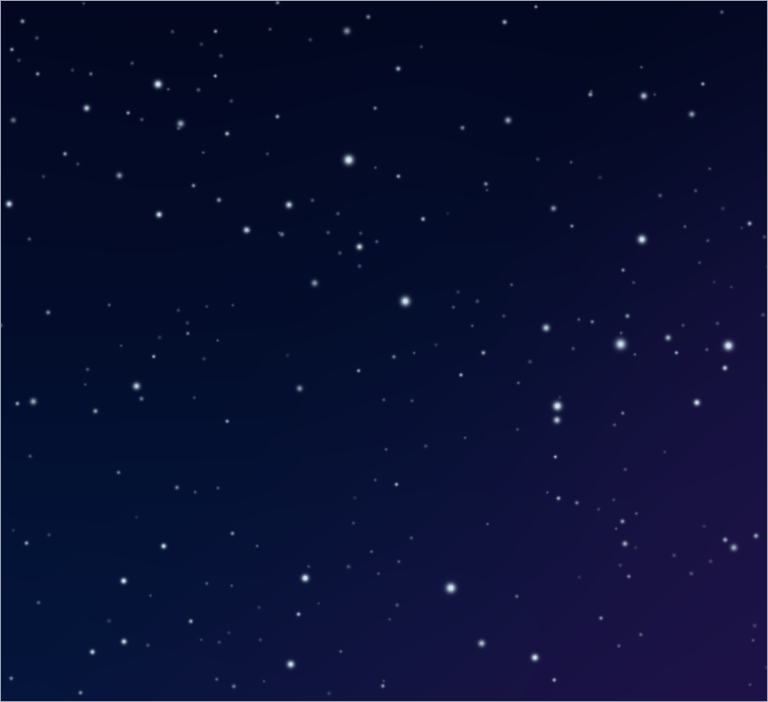
Reproduce this texture procedurally as a Shadertoy shader.

```glsl
// Clear night sky: a deep navy gradient that turns violet at the lower right,
// strewn with soft round stars. Each star size is one rotated, jittered grid;
// gradient noise clouds the sky and gathers the faint stars into groups.

const vec3 SKY_TOP = vec3(0.012, 0.028, 0.125);
const vec3 SKY_BOTTOM = vec3(0.014, 0.083, 0.230);
const vec3 SKY_VIOLET = vec3(0.112, 0.070, 0.272);
const vec3 STAR_COLOR = vec3(0.80, 0.88, 0.93);
const vec3 FRAME_COLOR = vec3(0.62, 0.64, 0.70);
const float FRAME_WIDTH = 0.0014;
const float CLOUD_SCALE = 2.6;
const float CLOUD_AMOUNT = 0.10;
const float GROUP_SCALE = 5.0;

// Star layers: cells per height, share of cells filled, radius, brightness
const int LAYERS = 4;
const vec4 LAYER[LAYERS] = vec4[LAYERS](
    vec4( 7.0, 0.16, 0.0062, 1.15),
    vec4(11.0, 0.20, 0.0043, 1.00),
    vec4(16.0, 0.21, 0.0029, 0.72),
    vec4(24.0, 0.25, 0.0025, 0.34));

// Integer hash: three values in 0..1 for a cell and a seed
vec3 hash3(vec2 cell, int seed) {
    uvec3 v = uvec3(ivec3(ivec2(cell), seed)) * 1664525u + 1013904223u;
    v.x += v.y * v.z; v.y += v.z * v.x; v.z += v.x * v.y;
    v ^= v >> 16u;
    v.x += v.y * v.z; v.y += v.z * v.x; v.z += v.x * v.y;
    return vec3(v >> 8u) / 16777216.0;
}

vec2 gradientAt(vec2 cell) {
    float angle = 6.2832 * hash3(cell, 91).x;
    return vec2(cos(angle), sin(angle));
}

// Gradient noise, about -0.7 to 0.7
float gradientNoise(vec2 p) {
    vec2 i = floor(p), f = fract(p);
    vec2 u = f * f * f * (f * (f * 6.0 - 15.0) + 10.0);
    vec2 e = vec2(1.0, 0.0);
    float a = dot(gradientAt(i), f);
    float b = dot(gradientAt(i + e.xy), f - e.xy);
    float c = dot(gradientAt(i + e.yx), f - e.yx);
    float d = dot(gradientAt(i + e.xx), f - e.xx);
    return mix(mix(a, b, u.x), mix(c, d, u.x), u.y);
}

mat2 rotation(float angle) {
    float c = cos(angle), s = sin(angle);
    return mat2(c, s, -s, c);
}

// Sky: vertical navy ramp with a violet glow toward the lower right
vec3 skyColor(vec2 uv, vec2 p) {
    float cloud = CLOUD_AMOUNT * gradientNoise(p * CLOUD_SCALE);
    vec3 navy = mix(SKY_BOTTOM, SKY_TOP, clamp(uv.y + cloud, 0.0, 1.0));
    float violet = smoothstep(0.8, 1.95, uv.x + 0.95 * (1.0 - uv.y) + cloud);
    return mix(navy, SKY_VIOLET, violet);
}

// One layer of stars: at most one soft disc in each grid cell
float starLayer(vec2 p, int index) {
    vec4 layer = LAYER[index];
    vec2 grid = rotation(0.35 + 0.6 * float(index)) * p * layer.x;
    vec2 cell = floor(grid);
    vec3 place = hash3(cell, index + 3);
    vec3 look = hash3(cell, index + 37);

    // Only the smallest stars gather in groups
    float share = layer.y;
    if (index == LAYERS - 1) {
        float group = gradientNoise(cell / layer.x * GROUP_SCALE);
        share *= 2.0 * smoothstep(-0.4, 0.4, group);
    }

    vec2 center = mix(vec2(0.13), vec2(0.87), place.xy);
    float radius = layer.z * mix(0.75, 1.1, look.x);
    float d = length(grid - cell - center) / (layer.x * radius);
    float glow = layer.w * mix(0.4, 1.1, sqrt(look.y)) * exp(-d * d);
    return place.z < share ? min(glow, 1.0) : 0.0;
}

void mainImage(out vec4 fragColor, in vec2 fragCoord) {
    vec2 uv = fragCoord / iResolution.xy;
    vec2 p = fragCoord / iResolution.y;
    vec3 color = skyColor(uv, p);

    for (int i = 0; i < LAYERS; i++)
        color = mix(color, STAR_COLOR, starLayer(p, i));

    // Thin pale frame, softened over one pixel
    vec2 size = iResolution.xy / iResolution.y;
    vec2 border = min(p, size - p);
    float pixel = 1.0 / iResolution.y;
    float edge = min(border.x, border.y) - FRAME_WIDTH;
    color = mix(color, FRAME_COLOR, 1.0 - smoothstep(-0.5 * pixel, 0.5 * pixel, edge));

    fragColor = vec4(color, 1.0);
}
```
